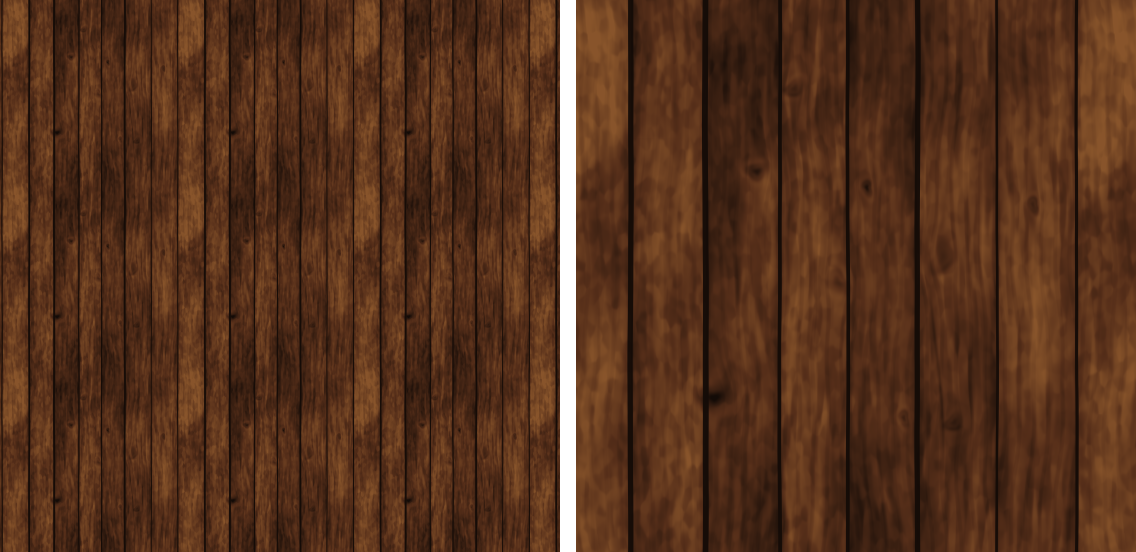
Left: the whole. Right: its middle third, enlarged.
Write a Shadertoy shader that draws this texture.

```glsl
// Dark stained vertical boards: one tile of seven planks repeats over the canvas.
// Stretched smooth cellular noise makes fibres and stains, layered sines bend
// the grain, and a list of knots pushes the fibres aside and darkens the wood.

const float TAU = 6.28319;
const vec2 REPEATS = vec2(3.187, 3.0);   // tiles across and down
const float TILE_START = 0.012;          // first seam, in tile widths
const int PLANKS = 7;
const int KNOTS = 9;

const vec3 SEAM_COLOR = vec3(0.075, 0.042, 0.026);
const vec3 WOOD_MID = vec3(0.335, 0.180, 0.098);
const vec3 WOOD_LIGHT = vec3(0.47, 0.283, 0.145);

// Per plank: left seam, seam width, brightness, blotchiness, grain strength
const float SEAM_X[7] = float[](0.0, 0.154, 0.296, 0.437, 0.566, 0.698, 0.849);
const float SEAM_WIDTH[7] = float[](0.006, 0.010, 0.011, 0.007, 0.007, 0.010, 0.005);
const float TONE[7] = float[](0.87, 0.80, 0.69, 0.79, 0.62, 0.66, 0.77);
const float BLOTCH[7] = float[](1.2, 1.25, 1.0, 1.0, 0.85, 0.8, 0.8);
const float GRAIN[7] = float[](0.75, 0.75, 0.85, 1.15, 0.9, 1.15, 1.0);

// Knots: x, y, radius, darkness of the core
const vec4 KNOT[9] = vec4[](
    vec4(0.394, 0.689, 0.012, 0.9), vec4(0.313, 0.279, 0.019, 1.1),
    vec4(0.546, 0.490, 0.014, 0.6), vec4(0.747, 0.534, 0.017, 0.3),
    vec4(0.465, 0.840, 0.011, 0.4), vec4(0.602, 0.660, 0.008, 0.9),
    vec4(0.672, 0.243, 0.008, 0.6), vec4(0.768, 0.235, 0.011, 0.5),
    vec4(0.917, 0.630, 0.008, 0.4));

float hash(vec2 p) {
    vec3 q = fract(p.xyx * vec3(0.1031, 0.1030, 0.0973));
    q += dot(q, q.yzx + 33.33);
    return fract((q.x + q.y) * q.z);
}

// Smooth cellular noise: random values blended by distance, periodic in y
float cellNoise(vec2 p, float periodY) {
    vec2 cell = floor(p);
    float sum = 0.0, weights = 0.0;
    for (int j = -1; j <= 1; j++)
    for (int i = -1; i <= 1; i++) {
        vec2 corner = cell + vec2(i, j);
        vec2 id = vec2(corner.x, mod(corner.y, periodY));
        vec2 d = p - corner - vec2(hash(id), hash(id + 57.0));
        float w = exp(-5.0 * dot(d, d));
        sum += w * hash(id + 113.0);
        weights += w;
    }
    return sum / weights;
}

// Noise centred on zero, with whole cell counts per tile
float woodNoise(vec2 p, vec2 cells, float seed) {
    return cellNoise(p * cells + vec2(seed, 0.0), cells.y) - 0.5;
}

// Slow sideways drift of the fibres, periodic in y
float drift(float y, float seed) {
    return 0.6 * sin(TAU * y + seed) + 0.3 * sin(TAU * 2.0 * y + 2.3 * seed)
         + 0.15 * sin(TAU * 5.0 * y + 4.1 * seed);
}

vec2 toKnot(vec2 p, vec4 knot) {
    vec2 d = p - knot.xy;
    d.y -= round(d.y);
    return d;
}

// Tone change of one knot: uneven dark core, broken rim and pale collar
float knotTone(vec2 d, float radius, float darkness) {
    float angle = atan(d.y, d.x), turn = 900.0 * radius;
    float r = length(d * vec2(1.0, 0.85)) / radius;
    r *= 1.0 + 0.2 * sin(2.0 * angle + turn) + 0.12 * sin(3.0 * angle + 2.0 * turn);
    float core = exp(-1.8 * r * r);
    float rim = exp(-7.0 * (r - 1.1) * (r - 1.1)) * (0.6 + 0.4 * sin(angle + turn));
    float collar = exp(-3.0 * (r - 1.8) * (r - 1.8));
    return -0.6 * darkness * core - 0.17 * rim + 0.06 * collar;
}

// Long bent split that fades at both ends
float crack(vec2 p) {
    float bend = 0.734 + 0.014 * sin(TAU * 1.4 * (0.5 - p.y) - 1.2);
    float ends = smoothstep(0.14, 0.24, p.y) * (1.0 - smoothstep(0.4, 0.52, p.y));
    return ends * exp(-pow((p.x - bend) / 0.0035, 2.0));
}

// Brightness of the wood inside one plank
float woodTone(vec2 p, int plank) {
    float seed = float(plank) * 17.0;
    vec2 grain = p + vec2(0.010 * drift(p.y, seed), 0.0);
    float stain = -0.22 * crack(p);
    for (int i = 0; i < KNOTS; i++) {
        vec2 d = toKnot(p, KNOT[i]);
        float size = KNOT[i].z;
        vec2 reach = d / (size * vec2(1.8, 3.2));
        grain.x -= 0.75 * d.x * exp(-dot(reach, reach));
        stain += knotTone(d, size, KNOT[i].w);
    }
    float blotches = 0.40 * woodNoise(p, vec2(5.0, 4.0), seed + 1.0)
                   + 0.17 * woodNoise(p, vec2(14.0, 10.0), seed)
                   + 0.10 * woodNoise(p, vec2(30.0, 24.0), seed + 5.0);
    float flecks = 0.21 * woodNoise(grain, vec2(88.0, 52.0), seed + 9.0);
    float fibres = 0.22 * woodNoise(grain, vec2(45.0, 4.0), seed + 3.0)
                 + 0.32 * woodNoise(grain, vec2(95.0, 14.0), seed + 7.0);
    float rings = sin(230.0 * grain.x + 3.0 * drift(p.y, seed + 2.0));
    fibres -= 0.07 * smoothstep(0.3, 1.0, rings);
    return TONE[plank] + BLOTCH[plank] * (blotches + flecks) + GRAIN[plank] * fibres + stain;
}

void mainImage(out vec4 fragColor, in vec2 fragCoord) {
    vec2 p = fract(fragCoord / iResolution.xy * REPEATS - vec2(TILE_START, 0.0));
    float pixel = REPEATS.x / iResolution.x;

    // Seams: crisp gap plus a soft shade on the plank edges
    int plank = 0;
    float gap = 0.0, shade = 0.0;
    for (int i = 0; i < PLANKS; i++) {
        if (p.x >= SEAM_X[i]) plank = i;
        float d = p.x - SEAM_X[i] - 0.0012 * drift(p.y, float(i) * 3.0);
        d = abs(d - round(d));
        float halfWidth = 0.5 * SEAM_WIDTH[i];
        gap = max(gap, 1.0 - smoothstep(halfWidth - 0.6 * pixel, halfWidth + 0.6 * pixel, d));
        shade = max(shade, exp(-d / 0.016));
    }

    float tone = clamp(woodTone(p, plank) - 0.2 * shade, 0.0, 1.15);
    vec3 color = mix(SEAM_COLOR, WOOD_MID, min(tone / 0.68, 1.0));
    color = mix(color, WOOD_LIGHT, max(tone - 0.68, 0.0) / 0.32);
    fragColor = vec4(mix(color, SEAM_COLOR, 0.95 * gap), 1.0);
}
```
